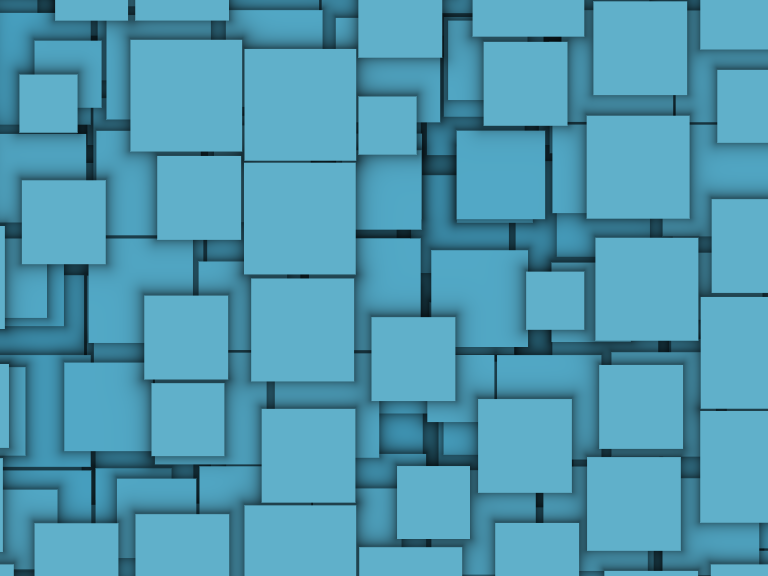
Write a Shadertoy shader that draws this background.

```glsl
// Stacked layers of blue square tiles, seen from straight above.
// Each layer is a grid of shifted rows holding one jittered tile per cell;
// layers are painted bottom to top and shade what lies beneath them.

const int   LAYERS       = 4;
const float CELL         = 0.198;  // grid pitch, in canvas heights
const float TILE_MIN     = 0.101;  // smallest tile side
const float TILE_MAX     = 0.194;  // largest tile side
const float SIZE_STEPS   = 5.0;    // number of size intervals
const float PRESENCE     = 0.89;   // chance that a cell holds a tile
const float SHADE_AMOUNT = 0.54;   // darkening at a tile edge
const float SHADE_FLOOR  = 0.12;   // light that always passes a layer
const float SHADE_WIDTH  = 0.0125; // falloff length of the shade
const vec2  SHADE_SHIFT  = vec2(0.0, 0.0025);
const vec3  TOP_COLOR    = vec3(0.375, 0.692, 0.793);
const vec3  DEEP_COLOR   = vec3(0.265, 0.625, 0.757);
const vec3  FLOOR_COLOR  = vec3(0.225, 0.550, 0.665);

vec3 hash3(vec3 p) {
    p = fract(p * vec3(0.1031, 0.1030, 0.0973));
    p += dot(p, p.yxz + 33.33);
    return fract((p.xxy + p.yxx) * p.zyx);
}

float boxDistance(vec2 p, float halfSide) {
    vec2 q = abs(p) - halfSide;
    return length(max(q, 0.0)) + min(max(q.x, q.y), 0.0);
}

// Returns tile coverage in x and light reaching the layers below in y.
vec2 tileLayer(vec2 p, float layer, float pixel) {
    // Alternate layers shift columns instead of rows
    bool swapped = mod(layer, 2.0) > 0.5;
    vec2 shift = swapped ? SHADE_SHIFT.yx : SHADE_SHIFT;
    if (swapped) p = p.yx;
    p += layer * vec2(3.37, 5.71) + 7.0;

    // Lower layers hold larger tiles and leave fewer holes
    float depth = 1.0 - layer / float(LAYERS - 1);
    float smallest = mix(TILE_MIN, TILE_MAX, 0.5 * depth);
    float presence = mix(PRESENCE, 1.0, depth);

    float coverage = 0.0, light = 1.0;
    for (int j = -1; j <= 1; j++) {
        float row = floor(p.y / CELL) + float(j);
        float slide = CELL * hash3(vec3(row, 71.0, layer + 5.0)).x;
        float column = floor((p.x - slide) / CELL);
        for (int i = -1; i <= 1; i++) {
            vec2 cell = vec2(column + float(i), row);
            vec3 rnd = hash3(vec3(cell, layer + 13.0));
            vec3 pick = hash3(vec3(cell + 41.0, layer + 29.0));
            if (pick.x > presence) continue;

            // Side in a few fixed sizes, position pushed towards cell borders
            float sizeStep = floor(rnd.z * (SIZE_STEPS + 1.0)) / SIZE_STEPS;
            float side = mix(smallest, TILE_MAX, pow(sizeStep, 0.8));
            vec2 jitter = smoothstep(0.0, 1.0, rnd.xy) - 0.5;
            vec2 center = (cell + 0.5) * CELL + vec2(slide, 0.0)
                        + jitter * (CELL - side - 0.003);

            vec2 local = p - center;
            float edge = boxDistance(local, 0.5 * side);
            float reach = max(boxDistance(local - shift, 0.5 * side), 0.0);
            coverage = max(coverage, clamp(0.5 - edge / pixel, 0.0, 1.0));
            light *= 1.0 - SHADE_AMOUNT * exp(-reach / SHADE_WIDTH);
        }
    }
    return vec2(coverage, mix(SHADE_FLOOR, 1.0, light));
}

void mainImage(out vec4 fragColor, in vec2 fragCoord) {
    vec2 p = fragCoord / iResolution.y;
    float pixel = 1.0 / iResolution.y;
    vec3 color = FLOOR_COLOR;

    // Paint from the lowest layer to the highest
    for (int k = 0; k < LAYERS; k++) {
        float height = float(k) / float(LAYERS - 1);
        vec3 tileColor = mix(DEEP_COLOR, TOP_COLOR, pow(height, 1.7));
        vec2 tile = tileLayer(p, float(k), pixel);
        color = mix(color * tile.y, tileColor, tile.x);
    }
    fragColor = vec4(color, 1.0);
}
```
